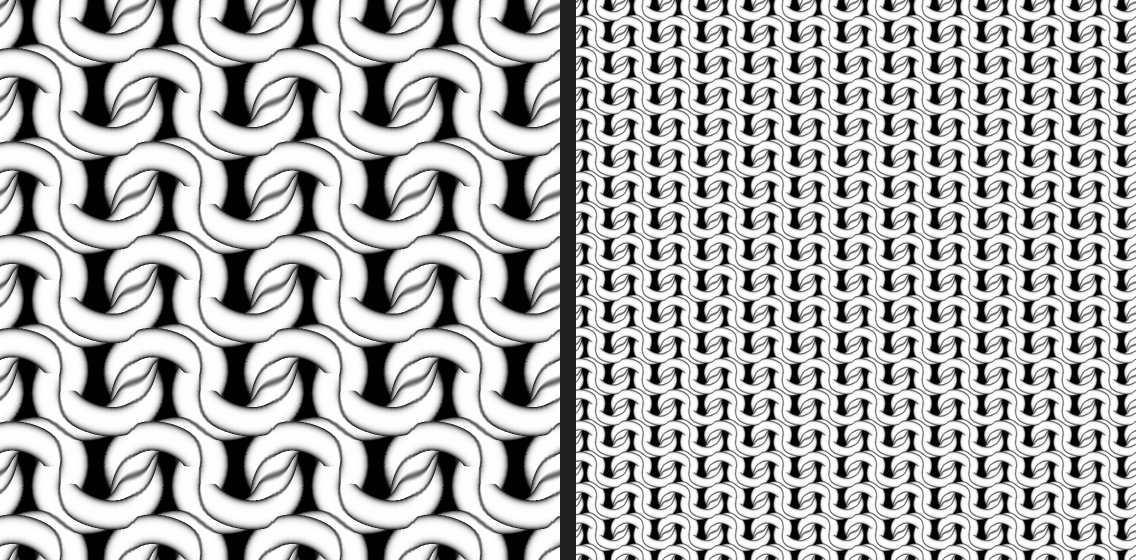
Left, the tile; right, the same tile 3 across and 3 down.
A Shadertoy shader for this pattern:

```glsl
#define COLUMNS 4.0
#define ROWS 6.0
#define ORIGIN vec2(0.192, 0.27)
#define LOOP_HEIGHT 0.62
#define LOOP_BULGE 0.174
#define LOOP_DEPTH 0.16
#define PLY_RADIUS 0.105
#define PLY_OFFSET 0.061
#define SEGMENTS 72
#define JOINT_OVERLAP 0.4
#define AA 2

const float TAU = 6.2831853;
const vec2 CELL = vec2(1.0, COLUMNS / ROWS);   // one stitch, its width is 1

// Centre of the yarn along one stitch, and the offset of its first ply
void yarnAt(float t, out vec3 center, out vec3 offset) {
    float s = sin(t), c = cos(t);
    float s2 = 2.0 * s * c, c2 = c * c - s * s;
    center = vec3(t / TAU + LOOP_BULGE * s2 - 0.017 * s,
                  LOOP_HEIGHT * c,
                  LOOP_DEPTH * c2);
    vec2 along = normalize(vec2(1.0 / TAU + 2.0 * LOOP_BULGE * c2 - 0.017 * c,
                                -LOOP_HEIGHT * s));
    float twist = 3.0 * t - 0.4 * s2 + 0.3 * c;
    offset = PLY_OFFSET * vec3(vec2(along.y, -along.x) * sin(twist), cos(twist));
}

// Raises surface (height, relative distance from the axis) to a wrapped tube piece
void addTube(inout vec2 surface, vec2 p, vec3 a, vec3 b) {
    vec3 middle = 0.5 * (a + b), extent = 0.5 * (b - a);
    vec2 d = p - middle.xy;
    d -= CELL * floor(d / CELL + 0.5);
    float k = dot(d, extent.xy) / dot(extent.xy, extent.xy);
    float u = length(d - extent.xy * k) / PLY_RADIUS;
    if (u < 1.0 && abs(k) < 1.0 + JOINT_OVERLAP) {
        float height = middle.z + extent.z * k + PLY_RADIUS * sqrt(1.0 - u * u);
        if (height > surface.x) surface = vec2(height, u);
    }
}

float knitShade(vec2 p) {
    vec2 plyA = vec2(-1.0, 1.0), plyB = plyA;
    vec3 center, offset, nextCenter, nextOffset;
    yarnAt(0.0, center, offset);
    for (int i = 1; i <= SEGMENTS; i++) {
        yarnAt(TAU * float(i) / float(SEGMENTS), nextCenter, nextOffset);
        // an odd number of half turns per half stitch still closes each ply on itself
        addTube(plyA, p, center + offset, nextCenter + nextOffset);
        addTube(plyB, p, center - offset, nextCenter - nextOffset);
        center = nextCenter;
        offset = nextOffset;
    }
    vec2 top = plyA.x > plyB.x ? plyA : plyB;

    // Dark rims, dark creases between plies, dim depths
    float rim = 1.0 - pow(top.y, 5.0);
    float crease = mix(0.4, 1.0, smoothstep(0.0, 0.035, abs(plyA.x - plyB.x)));
    float depth = smoothstep(-0.2, 0.04, top.x);
    return top.x > -0.9 ? rim * crease * depth : 0.0;
}

void mainImage(out vec4 fragColor, in vec2 fragCoord) {
    float shade = 0.0;
    for (int j = 0; j < AA; j++)
    for (int i = 0; i < AA; i++) {
        vec2 jitter = (vec2(i, j) + 0.5) / float(AA) - 0.5;
        vec2 uv = (fragCoord + jitter) / iResolution.xy;
        shade += knitShade(uv * COLUMNS - ORIGIN);
    }
    shade /= float(AA * AA);
    fragColor = vec4(vec3(mix(0.005, 0.995, shade)), 1.0);
}
```
